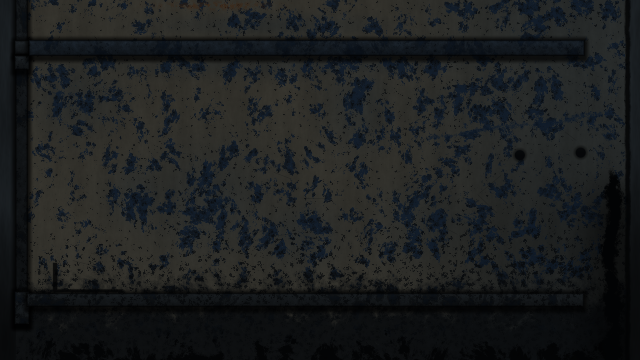
This texture is drawn by a WebGL 2 fragment shader. Its source:

```glsl
#version 300 es
precision highp float;
uniform vec2 u_resolution;
out vec4 outColor;

const float ASPECT = 16.0 / 9.0;
const vec3 PAINT = vec3(0.193, 0.187, 0.164);
const vec3 COOL_PAINT = vec3(0.136, 0.152, 0.156);
const vec3 BLUE = vec3(0.050, 0.098, 0.160);
const vec3 STEEL = vec3(0.098, 0.115, 0.128);
const vec3 SOOT = vec3(0.030, 0.038, 0.046);
const vec3 BLACK = vec3(0.008, 0.011, 0.014);
const vec3 RUST = vec3(0.25, 0.14, 0.06);
const float BLUE_BASE = 0.300;
const float BLUE_GAIN = 0.130;
const float CHIP_BASE = 0.215;
const int SCRATCHES = 18;

// Worn regions: centre, radii
const vec4 WORN[11] = vec4[11](
  vec4(0.58, 0.45, 0.19, 0.15), vec4(0.83, 0.35, 0.13, 0.10),
  vec4(1.38, 0.71, 0.27, 0.10), vec4(1.00, 0.82, 0.85, 0.035),
  vec4(1.50, 0.96, 0.28, 0.07), vec4(0.21, 0.73, 0.12, 0.10),
  vec4(1.24, 0.38, 0.20, 0.15), vec4(1.00, 0.71, 0.10, 0.14),
  vec4(0.75, 0.93, 0.32, 0.03), vec4(0.39, 0.46, 0.09, 0.09),
  vec4(1.54, 0.35, 0.16, 0.15));

vec2 hash2(vec2 c) {
  vec3 q = fract(c.xyx * vec3(0.1031, 0.1030, 0.0973));
  q += dot(q, q.yzx + 33.33);
  return fract((q.xx + q.yz) * q.zy);
}

// Distance to the nearest scattered cell point
float cells(vec2 p) {
  vec2 id = floor(p), f = fract(p);
  float nearest = 4.0;
  for (int y = -1; y <= 1; y++)
    for (int x = -1; x <= 1; x++) {
      vec2 o = vec2(x, y);
      vec2 r = o + hash2(id + o) - f;
      nearest = min(nearest, dot(r, r));
    }
  return sqrt(nearest);
}

float layeredCells(vec2 p) {
  float sum = 0.0, total = 0.0, amp = 0.5;
  for (int i = 0; i < 5; i++) {
    sum += amp * cells(p);
    total += amp;
    amp *= 0.68;
    p = mat2(0.8, 0.6, -0.6, 0.8) * p * 2.03 + 17.3;
  }
  return sum / total;
}

float box(vec2 p, vec2 centre, vec2 halfSize) {
  vec2 d = abs(p - centre) - halfSize;
  return length(max(d, 0.0)) + min(max(d.x, d.y), 0.0);
}

float segment(vec2 p, vec2 a, vec2 b) {
  vec2 ab = b - a;
  return length(p - a - ab * clamp(dot(p - a, ab) / dot(ab, ab), 0.0, 1.0));
}

float fill(float d) {
  float w = 0.75 / u_resolution.y;
  return 1.0 - smoothstep(-w, w, d);
}

// Raised strip: cast shadow, dark rim, lit upper edge
vec3 rail(vec3 col, vec2 p, vec2 centre, vec2 halfSize, vec3 tint) {
  float d = box(p, centre, halfSize);
  float below = box(p, centre - vec2(0.0, 0.008), halfSize);
  col *= mix(0.32, 1.0, smoothstep(0.0, 0.017, min(d + 0.002, below)));
  float lift = (p.y - centre.y) / halfSize.y;
  vec3 face = tint * (0.88 + 0.22 * lift) * smoothstep(-0.002, 0.006, -d);
  return mix(col, face, fill(d));
}

void main() {
  vec2 p = gl_FragCoord.xy / u_resolution * vec2(ASPECT, 1.0);
  vec2 warp = 0.010 * sin(p.yx * vec2(31.0, 23.0) + 2.0 * sin(p * 17.0));
  float blotch = layeredCells((p + warp) * vec2(15.0, 12.0));
  float grain = layeredCells((p + 0.3 * warp) * 43.0 + 7.0);
  float streak = layeredCells(p * vec2(13.0, 2.6) + 41.0);

  float worn = 0.0;
  for (int i = 0; i < 11; i++) {
    vec2 q = (p - WORN[i].xy) / WORN[i].zw;
    worn = max(worn, exp(-dot(q, q)));
  }

  // Faded paint, cooler to the right and around worn regions
  float foot = smoothstep(0.42, 0.17, p.y);
  float right = smoothstep(0.95, 1.6, p.x);
  vec3 col = mix(PAINT, COOL_PAINT, max(right * 0.8, worn * 0.6));
  col *= 0.82 + 0.30 * streak + 0.14 * grain;
  col *= 1.0 - 0.22 * right * smoothstep(0.65, 0.3, p.y);

  // Exposed blue with ragged edges, then dark chips
  float ragged = blotch + 0.30 * (grain - 0.42);
  float blueMask = smoothstep(0.05, -0.05, ragged - BLUE_BASE - BLUE_GAIN * worn);
  vec3 blue = mix(BLUE, SOOT, smoothstep(0.50, 0.30, grain) * (0.50 + 0.3 * foot));
  col = mix(col, blue, blueMask * 0.85);
  float chips = smoothstep(0.05, -0.04, grain - CHIP_BASE - 0.06 * worn - 0.11 * foot);
  col = mix(col, SOOT, chips * 0.68);

  // Scratches
  float sweep = segment(p + warp * 0.5, vec2(1.20, 0.62), vec2(1.67, 0.68));
  col = mix(col, BLUE, 0.65 * smoothstep(0.012, 0.002, sweep + 0.04 * (grain - 0.35)));
  for (int i = 0; i < SCRATCHES; i++) {
    vec2 h = hash2(vec2(i, 5)), k = hash2(vec2(i, 19)) - 0.5;
    vec2 a = vec2(0.1 + 1.55 * h.x, 0.2 + 0.6 * h.y);
    col = mix(col, SOOT, 0.3 * fill(segment(p, a, a + k * vec2(0.16, 0.12)) - 0.0006));
  }

  // Rust trace along the top
  float rust = exp(-pow((p.x - 0.60) / 0.14, 2.0) - pow((p.y - 0.984) / 0.010, 2.0));
  col = mix(col, RUST, rust * smoothstep(0.50, 0.34, grain) * 0.6);

  // Soot gathering at the foot and corners
  vec3 footSoot = SOOT * (0.80 + 0.65 * grain);
  col = mix(col, footSoot, 0.90 * smoothstep(0.27, 0.12, p.y + 0.25 * (ragged - 0.42)));
  col = mix(col, BLACK, 0.9 * smoothstep(0.02, -0.02, p.y - 0.035 + 0.28 * (blotch - 0.35)));
  col *= 1.0 - 0.5 * smoothstep(1.56, 1.71, p.x) * smoothstep(0.56, 0.38, p.y);

  // Left margin, post and collars
  vec3 margin = STEEL * (0.60 + 0.75 * streak) * mix(0.35, 1.0, smoothstep(0.05, 0.45, p.y));
  col = mix(col, margin, fill(p.x - 0.044));
  vec3 metal = mix(STEEL, BLUE, blueMask * 0.65) * (0.62 + 0.65 * grain);
  metal = mix(metal, SOOT, max(chips * 0.7, 0.55 * smoothstep(0.44, 0.34, blotch)));
  col = rail(col, p, vec2(0.060, 0.60), vec2(0.017, 0.50), metal * 0.80);
  for (int i = 0; i < 3; i++) {
    float y = i == 2 ? 0.145 : 0.868 - 0.042 * float(i);
    col = rail(col, p, vec2(0.061, y), vec2(0.021, i == 2 ? 0.046 : 0.020), metal);
  }

  // Horizontal rails and the small bracket
  vec3 upper = mix(metal, BLUE * (0.5 + grain), 0.25 + 0.25 * worn);
  col = rail(col, p, vec2(0.852, 0.867), vec2(0.772, 0.022), upper * 1.10);
  col = rail(col, p, vec2(0.848, 0.167), vec2(0.774, 0.019), metal * 0.92);
  float bracket = min(box(p, vec2(0.153, 0.230), vec2(0.006, 0.040)),
                      box(p, vec2(0.245, 0.192), vec2(0.095, 0.004)));
  col = mix(col, BLACK, 0.8 * fill(bracket));

  // Bolts
  for (int i = 0; i < 2; i++) {
    vec2 q = p - vec2(1.444 + 0.169 * float(i), 0.569 + 0.007 * float(i));
    float d = length(q) - 0.014;
    col *= mix(0.6, 1.0, smoothstep(0.0, 0.010, d));
    col = mix(col, SOOT * (0.65 + 18.0 * max(q.y, 0.0)), fill(d));
  }

  // Right seam, side strip and torn gap
  vec3 side = STEEL * (0.60 + 0.75 * streak) * mix(0.35, 1.0, smoothstep(0.1, 0.65, p.y));
  col = mix(col, side, fill(1.746 - p.x));
  float seam = abs(p.x - 1.744 + 0.010 * (blotch - 0.4)) - 0.004;
  col = mix(col, BLACK, 0.85 * smoothstep(0.006, -0.001, seam));
  float gapWidth = 0.020 * smoothstep(0.54, 0.46, p.y) + 0.06 * (0.42 - ragged);
  float gap = abs(p.x - 1.700 - 0.008 * sin(p.y * 19.0)) - gapWidth;
  col = mix(col, BLACK, smoothstep(0.010, -0.006, gap) * smoothstep(0.55, 0.50, p.y));

  outColor = vec4(clamp(col, 0.0, 1.0), 1.0);
}
```
